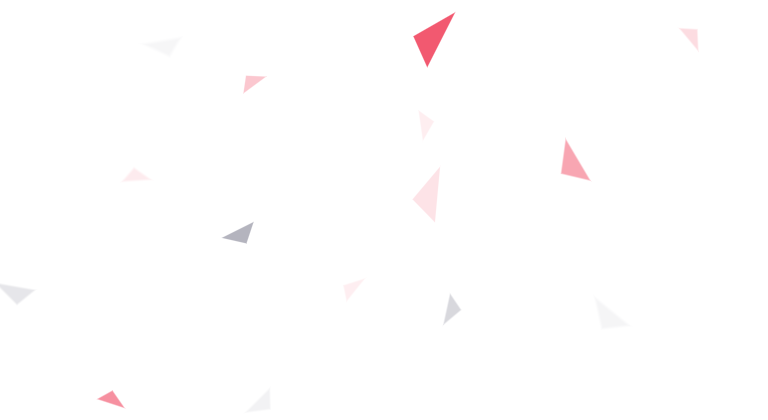
Reproduce this background procedurally as a WebGL 2 fragment shader.

```glsl
#version 300 es
precision highp float;
// Sparse confetti of small red and grey triangles on white.
// A loop spreads them on a jittered low-discrepancy sequence; later ones
// are fainter and softer. Lengths are in units of the canvas height.

#define COUNT 15
#define RED_INK vec3(0.95, 0.35, 0.44)
#define GREY_INK vec3(0.64, 0.64, 0.69)
#define PAPER vec3(1.0)
#define SIZE_RANGE vec2(0.045, 0.098)
#define BLUR_RANGE vec2(0.0018, 0.0075)
#define FAINTEST 0.10
#define FADE_POWER 3.0
#define JITTER vec2(0.20, 0.14)
#define FIRST_PLACE vec2(0.565, 0.925)
#define TILT 0.52

uniform vec2 u_resolution;
out vec4 fragColor;

float hash(float n, float salt) {
    return fract(sin(n * 12.9898 + salt * 78.233) * 43758.5453);
}

vec2 direction(float angle) {
    return vec2(cos(angle), sin(angle));
}

// Signed distance to the line a-b, positive on its left side
float sideDistance(vec2 p, vec2 a, vec2 b) {
    vec2 along = normalize(b - a);
    return dot(p - a, vec2(-along.y, along.x));
}

// Triangle of two legs from one corner, centred on its centroid (clockwise)
float triangleDistance(vec2 p, vec2 longLeg, vec2 shortLeg) {
    vec2 corner = -(longLeg + shortLeg) / 3.0;
    vec2 a = corner + longLeg;
    vec2 b = corner + shortLeg;
    return max(sideDistance(p, corner, a),
           max(sideDistance(p, a, b), sideDistance(p, b, corner)));
}

void main() {
    vec2 uv = gl_FragCoord.xy / u_resolution.y;
    float aspect = u_resolution.x / u_resolution.y;
    float pixel = 1.0 / u_resolution.y;
    vec3 color = PAPER;

    for (int i = 0; i < COUNT; i++) {
        float n = float(i);
        float rank = n / float(COUNT - 1);

        // Even but irregular placement; the first one stays put
        vec2 wobble = vec2(hash(n, 1.0), hash(n, 2.0)) - 0.5;
        vec2 place = FIRST_PLACE + n * vec2(0.7549, 0.5698);
        place = fract(place + wobble * JITTER * min(n, 1.0));
        vec2 center = mix(vec2(0.02), vec2(0.98), place) * vec2(aspect, 1.0);

        // Few large, many small; slightly obtuse corner, unequal legs
        float scale = pow(fract(0.99 - n * 0.382), 3.0);
        float size = mix(SIZE_RANGE.x, SIZE_RANGE.y, scale);
        float stretch = mix(1.19, 1.03, hash(n, 3.0) * min(n, 1.0));
        float angle = TILT + n * 2.4;
        vec2 longLeg = direction(angle) * size * stretch;
        vec2 shortLeg = direction(angle - 1.67) * size / stretch;

        // Soft-edged coverage
        float blur = mix(BLUR_RANGE.x, BLUR_RANGE.y, rank * hash(n, 4.0));
        blur = max(blur, 0.75 * pixel);
        float dist = triangleDistance(uv - center, longLeg, shortLeg);
        float cover = 1.0 - smoothstep(-blur, blur, dist);

        // Two in five are grey; opacity falls with rank
        vec3 ink = fract(n * 0.4 + 0.2) > 0.5 ? GREY_INK : RED_INK;
        float opacity = mix(FAINTEST, 1.0, pow(1.0 - rank, FADE_POWER));
        color = mix(color, ink, cover * opacity);
    }

    fragColor = vec4(color, 1.0);
}
```
